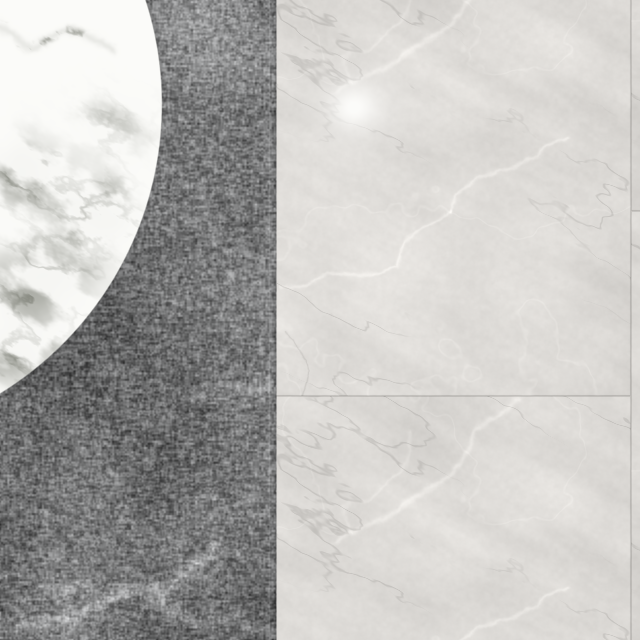
This texture is drawn by a WebGL 2 fragment shader. Its source:

```glsl
#version 300 es
precision highp float;
// Flat lay: pale veined floor tiles, a woven grey rug and a round marble top.
uniform vec2 u_resolution;
out vec4 outColor;

const float RUG_EDGE = 0.432;
const float TILE_HEIGHT = 0.703;
const float JOINT_X = 0.9857;
const vec2 TABLE_CENTER = vec2(-0.277, 0.837);
const float TABLE_RADIUS = 0.530;

float hash(vec2 cell) {
    uvec2 q = uvec2(ivec2(cell)) * uvec2(1597334673u, 3812015801u);
    uint n = (q.x ^ q.y) * 1597334673u;
    n = (n ^ (n >> 15)) * 2246822519u;
    return float((n ^ (n >> 13)) >> 8) / 16777216.0;
}

float noise(vec2 p) {
    vec2 i = floor(p), f = fract(p);
    f = f * f * (3.0 - 2.0 * f);
    return mix(mix(hash(i), hash(i + vec2(1, 0)), f.x),
               mix(hash(i + vec2(0, 1)), hash(i + vec2(1, 1)), f.x), f.y);
}

float fbm(vec2 p) {
    float sum = 0.0, amp = 0.5;
    for (int i = 0; i < 5; i++) {
        sum += amp * noise(p);
        p = mat2(1.6, 1.2, -1.2, 1.6) * p + 7.3;
        amp *= 0.5;
    }
    return sum / 0.96875;
}

// Thin bright lines where the noise crosses its middle value.
float ridge(vec2 p, float width) {
    return 1.0 - smoothstep(0.0, width, abs(fbm(p) - 0.5));
}

float blob(vec2 p, vec2 center, vec2 radius) {
    vec2 d = (p - center) / radius;
    return exp(-dot(d, d));
}

float segmentDist(vec2 p, vec2 a, vec2 b) {
    vec2 pa = p - a, ba = b - a;
    return length(pa - ba * clamp(dot(pa, ba) / dot(ba, ba), 0.0, 1.0));
}

float path(vec2 p, vec2 pts[5], float width) {
    float d = 1.0;
    for (int i = 0; i < 4; i++) d = min(d, segmentDist(p, pts[i], pts[i + 1]));
    return exp(-d * d / (width * width));
}

vec2 warp(vec2 p, float scale, float amount) {
    return p + amount * (vec2(fbm(p * scale), fbm(p * scale + 31.7)) - 0.5);
}

vec3 tileColor(vec2 p, float px) {
    bool rightColumn = p.x > JOINT_X;
    float jointY = rightColumn ? 0.6706 : 0.3815;
    vec2 t = vec2(p.x, mod(p.y - jointY, TILE_HEIGHT));
    vec2 w = warp(t, 28.0, 0.022);
    vec2 grain = mat2(0.88, 0.47, -0.47, 0.88) * t;
    float tone = 0.10 * (fbm(t * 6.0 + 3.0) - 0.5) + 0.07 * (fbm(vec2(grain.x * 7.0, grain.y * 30.0)) - 0.5);
    tone += 0.035 * (fbm(t * 130.0) - 0.5);
    // Pale veins
    float pale = path(w, vec2[5](vec2(.807, .697), vec2(.749, .651), vec2(.703, .586), vec2(.625, .525), vec2(.521, .475)), 0.0045);
    pale += path(w, vec2[5](vec2(.885, .404), vec2(.833, .371), vec2(.749, .339), vec2(.710, .312), vec2(.703, .286)), 0.003);
    pale += path(w, vec2[5](vec2(.703, .286), vec2(.632, .241), vec2(.618, .195), vec2(.521, .189), vec2(.443, .169)), 0.003);
    pale += 0.6 * path(w, vec2[5](vec2(.64, .65), vec2(.625, .58), vec2(.565, .54), vec2(.54, .53), vec2(.55, .49)), 0.003);
    tone += 0.05 * pale + 0.02 * ridge(t * 5.0 + 12.0, 0.012);
    // Hairline cracks along the slanted grain
    float crack = ridge(vec2(grain.x * 5.0, grain.y * 15.0) + 4.0, 0.018) * smoothstep(0.42, 0.68, fbm(t * 7.0 + 9.0));
    crack += 0.8 * path(w, vec2[5](vec2(.446, .10), vec2(.463, .075), vec2(.482, .052), vec2(.480, .025), vec2(.472, .0)), 0.0015);
    tone -= 0.075 * crack;
    vec3 col = vec3(0.850, 0.840, 0.825) + tone;
    col += 0.018 * blob(p, vec2(0.53, 0.56), vec2(0.22, 0.22));
    // Joints
    float d = min(abs(p.x - JOINT_X), min(t.y, TILE_HEIGHT - t.y));
    col -= 0.11 * (1.0 - smoothstep(0.0006, 0.0008 + px, d));
    // Lamp reflection
    float glow = 0.75 * blob(p, vec2(0.553, 0.832), vec2(0.036, 0.033)) + 0.3 * blob(p, vec2(0.553, 0.832), vec2(0.085, 0.07));
    return mix(col, vec3(0.985, 0.983, 0.975), min(glow, 1.0));
}

vec3 rugColor(vec2 p) {
    float tone = 0.45 + 0.22 * (fbm(p * 7.0 + 2.0) - 0.5);
    tone += 0.09 * blob(p, vec2(0.33, 0.97), vec2(0.13, 0.10)) - 0.03 * blob(p, vec2(0.2, 0.35), vec2(0.2, 0.25));
    // Worn pale streaks
    vec2 w = warp(p, 16.0, 0.05);
    float worn = path(w, vec2[5](vec2(-.02, .01), vec2(.13, .04), vec2(.215, .085), vec2(.26, .065), vec2(.325, .155)), 0.009);
    worn += 0.8 * path(w, vec2[5](vec2(-.02, .09), vec2(.04, .10), vec2(.13, .08), vec2(.16, .05), vec2(.21, .08)), 0.007);
    worn += 0.7 * path(w, vec2[5](vec2(.24, .06), vec2(.30, .035), vec2(.35, .045), vec2(.39, .015), vec2(.44, .01)), 0.008);
    worn += 0.5 * path(w, vec2[5](vec2(.31, .385), vec2(.34, .38), vec2(.37, .395), vec2(.40, .385), vec2(.44, .39)), 0.008);
    worn += 0.6 * blob(w, vec2(0.402, 0.19), vec2(0.009, 0.045));
    tone += 0.15 * worn * (0.4 + fbm(p * 25.0)) + 0.05 * ridge(p * 5.0 + 20.0, 0.05) * smoothstep(0.5, 0.1, p.y);
    // Crossed threads
    float weft = noise(p * vec2(110.0, 300.0)), warpThread = noise(p * vec2(300.0, 120.0) + 50.0);
    tone += 0.20 * (weft - 0.5) + 0.17 * (warpThread - 0.5) + 0.16 * (noise(p * 310.0) - 0.5);
    // Selvedge
    tone += 0.06 * exp(-pow((p.x - 0.421) / 0.0015, 2.0)) - 0.08 * smoothstep(0.425, RUG_EDGE, p.x);
    return tone * vec3(0.995, 1.0, 1.005);
}

vec3 marbleColor(vec2 p) {
    vec2 w = warp(p, 11.0, 0.07);
    float patches = blob(w, vec2(.04, .72), vec2(.055, .045)) + blob(w, vec2(.14, .66), vec2(.06, .05)) + blob(w, vec2(.065, .56), vec2(.075, .06));
    patches += 0.9 * blob(w, vec2(.01, .44), vec2(.06, .06)) + 0.45 * blob(w, vec2(.18, .79), vec2(.05, .05));
    vec2 slanted = mat2(0.84, 0.54, -0.54, 0.84) * p * vec2(14.0, 24.0);
    float vein = ridge(slanted + 5.0, 0.07), cloud = smoothstep(0.46, 0.72, fbm(slanted * 0.9 + 15.0));
    float stain = patches * (0.28 * vein + 0.55 * cloud + 0.04);
    stain += 0.42 * (0.3 + vein) * path(w, vec2[5](vec2(-.02, .985), vec2(.025, .96), vec2(.06, .935), vec2(.11, .94), vec2(.18, .925)), 0.008);
    return mix(vec3(0.985, 0.985, 0.975), vec3(0.43, 0.44, 0.40), min(stain, 0.8));
}

void main() {
    vec2 p = gl_FragCoord.xy / u_resolution;
    float px = 1.0 / min(u_resolution.x, u_resolution.y);
    vec3 col = mix(rugColor(p), tileColor(p, px), smoothstep(-px, px, p.x - RUG_EDGE));
    float table = length(p - TABLE_CENTER) - TABLE_RADIUS;
    col *= 1.0 - 0.12 * exp(-max(table, 0.0) / 0.008) * step(p.x, RUG_EDGE);
    col = mix(marbleColor(p), col, smoothstep(-px, px, table));
    outColor = vec4(clamp(col, 0.0, 1.0), 1.0);
}
```
